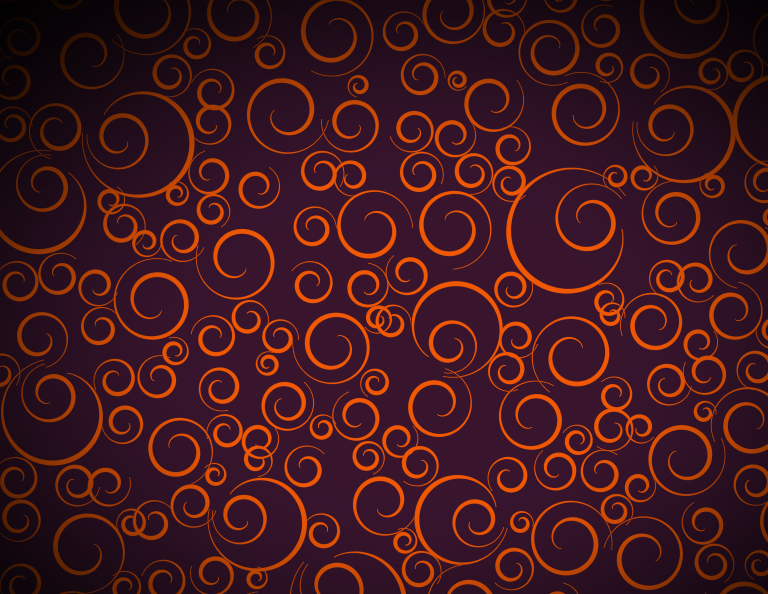
A Shadertoy shader for this pattern:

```glsl
// Tapered orange scrolls packed edge to edge on a dark plum ground with a vignette.

const float TAU = 6.2831853;
const float CELL = 0.168;       // grid of the main scrolls
const float FILL_CELL = 0.083;  // grid of the small scrolls in the gaps

vec2 hash2(vec2 p) {
    vec3 q = fract(p.xyx * vec3(0.1031, 0.1030, 0.0973));
    q += dot(q, q.yzx + 33.33);
    return fract((q.xx + q.yz) * q.zy);
}

vec2 seedPoint(vec2 id) {
    return (id + 0.5 + 0.6 * (hash2(id + 71.0) - 0.5)) * CELL;
}

float seedWeight(vec2 id) {
    float h = hash2(id + 137.0).x;
    return mix(0.6, 1.5, h * h);
}

// Centre, radius and direction to the touching neighbour
vec4 packedCircle(vec2 id) {
    vec2 c = seedPoint(id);
    float w = seedWeight(id), radius = 0.102, toward = TAU * hash2(id + 19.0).x;
    for (int j = -1; j <= 1; j++)
    for (int i = -1; i <= 1; i++) {
        if (i == 0 && j == 0) continue;
        vec2 other = id + vec2(i, j);
        vec2 d = seedPoint(other) - c;
        float r = length(d) * w / (w + seedWeight(other));
        if (r < radius) {
            radius = r;
            toward = atan(d.y, d.x);
        }
    }
    return vec4(c, radius, toward);
}

// Signed distance to a spiral stroke whose thin tail ends at tailAngle
float spiral(vec2 p, float radius, float inner, float turns, float tailAngle, float hand) {
    float rho = length(p), dist = 1.0;
    float back = fract(hand * (atan(p.y, p.x) - tailAngle) / TAU);
    float thick = 0.0026 + 0.013 * radius;
    for (int n = 0; n < 2; n++) {
        float s = 1.0 - (back + float(n)) / turns;
        if (s <= 0.0) break;
        float r = radius * mix(inner, 1.1, pow(s, 0.7));
        float taper = smoothstep(-0.05, 0.4, s) * (1.0 - smoothstep(0.45, 1.0, s));
        dist = min(dist, abs(rho - r) - thick * taper - 0.0006);
    }
    return dist;
}

float scrolls(vec2 p) {
    float dist = 1.0;
    vec4 circles[25];
    vec2 home = floor(p / CELL);

    // Main scrolls; the largest become a rim holding a smaller curl
    for (int k = 0; k < 25; k++) {
        vec2 id = home + vec2(k % 5 - 2, k / 5 - 2);
        vec4 c = packedCircle(id);
        circles[k] = c;
        vec2 q = p - c.xy, h = hash2(id + 211.0);
        if (length(q) > c.z * 1.15) continue;
        float hand = h.x < 0.5 ? -1.0 : 1.0;
        if (c.z > 0.073) {
            vec2 offset = 0.38 * c.z * vec2(cos(c.w), sin(c.w));
            dist = min(dist, spiral(q, c.z, 0.85, 0.92, c.w, hand));
            dist = min(dist, spiral(q - offset, 0.58 * c.z, 0.25, 1.45, c.w, hand));
        } else {
            dist = min(dist, spiral(q, c.z, 0.26, 1.3 + 0.5 * h.y, c.w, hand));
        }
    }

    // Small scrolls, nudged away from the main ones
    home = floor(p / FILL_CELL);
    for (int k = 0; k < 9; k++) {
        vec2 id = home + vec2(k % 3 - 1, k / 3 - 1);
        vec2 h = hash2(id + 307.0);
        vec2 c = (id + 0.5 + 0.4 * (h - 0.5)) * FILL_CELL;
        float radius = 0.036, toward = TAU * h.x;
        for (int pass = 0; pass < 3; pass++) {
            vec2 push = vec2(0.0);
            radius = 0.036;
            for (int m = 0; m < 25; m++) {
                vec2 d = circles[m].xy - c;
                float gap = length(d) - circles[m].z;
                if (gap < radius) {
                    radius = gap;
                    toward = atan(d.y, d.x);
                    push = -normalize(d) * clamp(0.036 - gap, 0.0, 0.02);
                }
            }
            if (pass < 2) c += 0.6 * push;
        }
        if (radius < 0.016) continue;
        float hand = h.y < 0.5 ? -1.0 : 1.0;
        dist = min(dist, spiral(p - c, radius, 0.24, 1.35 + 0.3 * h.x, toward, hand));
    }
    return dist;
}

void mainImage(out vec4 fragColor, in vec2 fragCoord) {
    vec2 uv = fragCoord / iResolution.xy;
    float pixel = 1.0 / iResolution.y;
    float dist = scrolls(fragCoord * pixel + 3.0);

    vec3 plum = vec3(0.218, 0.081, 0.178), orange = vec3(0.94, 0.345, 0.01);
    vec3 color = mix(orange, plum, smoothstep(-0.7 * pixel, 0.7 * pixel, dist));

    // Vignette, lit from slightly below the centre
    float shade = 1.0 - smoothstep(0.25, 0.85, length(uv - vec2(0.54, 0.42)));
    fragColor = vec4(color * shade, 1.0);
}
```
